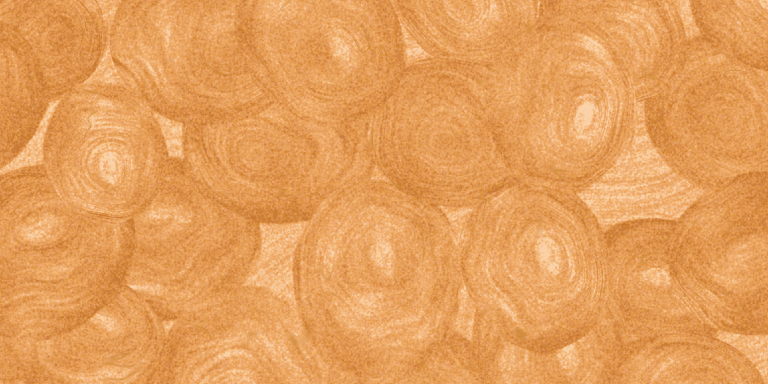
This texture is drawn by a Shadertoy shader. Its source:

```glsl
#define COLUMNS 6
#define ROWS 4
#define DISC_RADIUS 0.235
#define FINE_FREQ 30.0
#define BROAD_FREQ 8.0
#define GRAIN_FREQ 190.0
#define STREAK_CONTRAST 0.38
#define BROAD_CONTRAST 0.36
#define GRAIN_CONTRAST 0.46
#define DISC_TONE 0.47
#define GROUND_TONE 0.74

const vec3 BRONZE = vec3(0.79, 0.48, 0.20);
const vec3 COPPER = vec3(0.885, 0.592, 0.312);
const vec3 PEACH = vec3(0.943, 0.685, 0.435);
const vec3 CREAM = vec3(0.98, 0.82, 0.65);
const vec3 OLIVE_GOLD = vec3(0.77, 0.51, 0.17);

vec3 hash3(ivec3 cell) {
    uvec3 v = uvec3(cell) * 1664525u + 1013904223u;
    v.x += v.y * v.z; v.y += v.z * v.x; v.z += v.x * v.y;
    v ^= v >> 16u;
    v.x += v.y * v.z; v.y += v.z * v.x; v.z += v.x * v.y;
    return vec3(v >> 8u) / 16777216.0;
}

float corner(ivec3 cell, vec3 f, ivec3 o) {
    return dot(hash3(cell + o) * 2.0 - 1.0, f - vec3(o));
}

// Gradient noise, roughly -0.8 to 0.8
float noise(vec3 p) {
    ivec3 i = ivec3(floor(p));
    vec3 f = fract(p);
    vec3 u = f * f * f * (f * (f * 6.0 - 15.0) + 10.0);
    vec4 x0 = vec4(corner(i, f, ivec3(0, 0, 0)), corner(i, f, ivec3(0, 1, 0)),
                   corner(i, f, ivec3(0, 0, 1)), corner(i, f, ivec3(0, 1, 1)));
    vec4 x1 = vec4(corner(i, f, ivec3(1, 0, 0)), corner(i, f, ivec3(1, 1, 0)),
                   corner(i, f, ivec3(1, 0, 1)), corner(i, f, ivec3(1, 1, 1)));
    vec4 x = mix(x0, x1, u.x);
    vec2 y = mix(x.xz, x.yw, u.y);
    return mix(y.x, y.y, u.z);
}

mat2 rotation(float a) {
    float c = cos(a), s = sin(a);
    return mat2(c, s, -s, c);
}

// Tone ramp from dark metal to pale undercoat
vec3 ramp(float t) {
    vec3 col = mix(BRONZE, COPPER, clamp(t * 3.0, 0.0, 1.0));
    col = mix(col, PEACH, clamp(t * 3.0 - 1.0, 0.0, 1.0));
    return mix(col, CREAM, clamp(t * 3.0 - 2.0, 0.0, 1.0));
}

// Brushed undercoat: x is tone, y is crease strength
vec2 ground(vec2 p) {
    vec2 q = rotation(-0.5 + 0.5 * noise(vec3(p * 1.5, 4.0))) * p;
    float streak = noise(vec3(q * vec2(7.0, 80.0), 1.0));
    float broad = noise(vec3(q * vec2(3.0, 22.0), 2.0));
    return vec2(GROUND_TONE + 0.36 * streak + 0.28 * broad, 0.0);
}

// Swirled strokes inside one disc; q has its rim at length 1
vec2 swirl(vec2 q, vec3 rnd, float seed) {
    float r = length(q);
    vec2 hub = (rnd.xy - 0.5) * 0.6 + vec2(0.0, 0.12);
    vec2 e = q - hub * (1.0 - min(r * r, 1.0));
    float s = sqrt(dot(e, e) + 0.03) + 0.22 * noise(vec3(e * 1.6, seed));
    float fine = noise(vec3(e * 2.4, s * FINE_FREQ + seed));
    float broad = noise(vec3(e * 1.5, s * BROAD_FREQ + seed));
    float patchy = noise(vec3(q * 1.4, seed + 0.5));

    float tone = DISC_TONE + 0.16 * (rnd.z - 0.5) + 0.34 * patchy;
    tone += STREAK_CONTRAST * fine * (0.8 + 1.6 * patchy);
    tone += BROAD_CONTRAST * broad * (0.9 + patchy);
    tone -= 0.17 * smoothstep(0.55, 1.0, r);

    // Worn pale hub, brushed along its length
    vec2 h = e * vec2(1.0, 1.7) + 0.14 * vec2(patchy, broad);
    float brushed = noise(vec3(e * vec2(4.0, 20.0), seed + 3.0));
    float worn = 1.0 - smoothstep(0.10, 0.36, length(h) + 0.16 * brushed);
    tone += worn * step(0.4, rnd.y) * (0.36 + 0.4 * brushed);

    // Thin ridges of thick paint in broken arcs
    float line = noise(vec3(e * 2.2, s * 7.0 + seed + 9.0));
    float crease = 1.0 - smoothstep(0.0, 0.06, abs(line));
    crease *= smoothstep(0.05, 0.4, noise(vec3(q * 2.8, seed + 20.5)));
    return vec2(tone, crease * smoothstep(0.15, 0.4, r));
}

void mainImage(out vec4 fragColor, in vec2 fragCoord) {
    vec2 p = fragCoord / iResolution.y;
    vec2 paint = ground(p);
    int count = COLUMNS * ROWS;

    // Overlapping discs, laid down in shuffled order
    for (int i = 0; i < count; i++) {
        int k = (i * 7 + 3) % count;
        vec3 place = hash3(ivec3(k, 17, 5));
        vec3 form = hash3(ivec3(k, 41, 9));
        vec2 cell = vec2(k % COLUMNS, k / COLUMNS);
        cell.x += 0.5 * mod(cell.y, 2.0) - 0.25;
        vec2 centre = (cell + 0.5 + (place.xy - 0.5) * 0.6) / vec2(COLUMNS, ROWS);
        centre = centre * vec2(2.3, 1.25) - vec2(0.15, 0.125);
        float radius = DISC_RADIUS * mix(0.74, 1.14, place.z);
        vec2 q = rotation(0.6 + (form.x - 0.5) * 2.2) * (p - centre) / radius;
        q *= vec2(0.92, 1.1);
        float r = length(q);
        if (r > 1.2) continue;
        float ragged = r + 0.08 * noise(vec3(q * 2.0, r * 18.0 + float(k)));
        float cover = 1.0 - smoothstep(0.96, 1.01, ragged);
        paint = mix(paint, swirl(q, form.yzx, float(k) * 13.7), cover);
    }

    // Metallic grain and its slight shift in hue
    float grain = noise(vec3(p * GRAIN_FREQ, 3.5));
    float flecks = noise(vec3(p * GRAIN_FREQ * 0.5, 8.5));
    vec3 col = ramp(paint.x + GRAIN_CONTRAST * grain + 0.14 * flecks);
    col = mix(col, OLIVE_GOLD, paint.y * clamp(0.45 + grain, 0.0, 0.8));
    col += vec3(0.0, 0.012, 0.08) * noise(vec3(p * GRAIN_FREQ * 0.7, 15.5));
    fragColor = vec4(clamp(col, 0.0, 1.0), 1.0);
}
```
